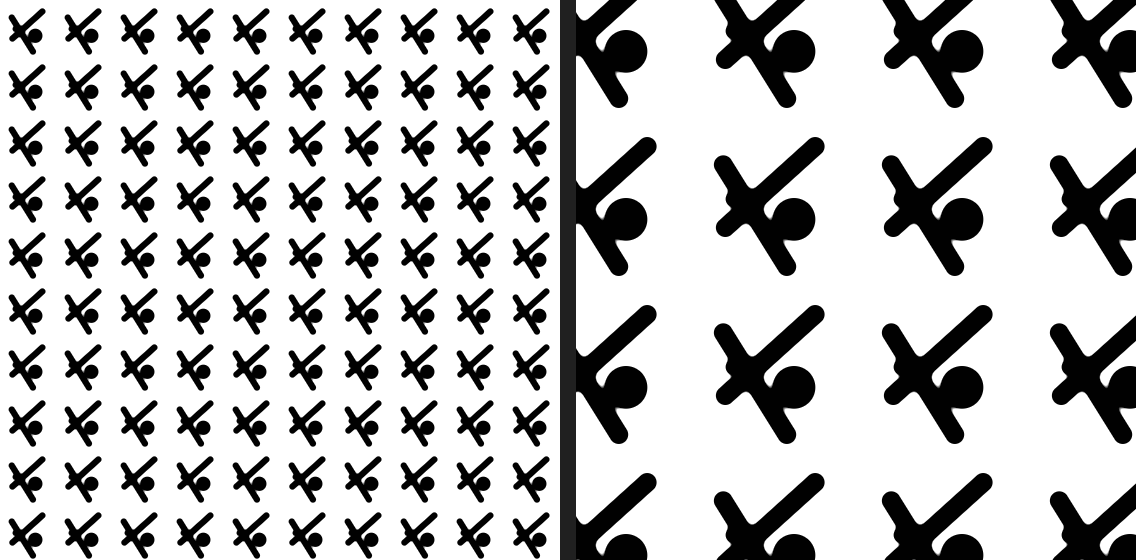
Left, the full canvas; right, a detail of the centre.
A WebGL 1 fragment shader for this pattern:

```glsl
precision highp float;
// Ten by ten grid of black marks: two crossed round bars fused with a disc, on white.

uniform vec2 u_resolution;

const float REPEATS = 10.0;
const float BAR_RADIUS = 0.056;
const float FILLET = 0.05;
const vec3 PAPER = vec3(1.0);
const vec3 INK = vec3(0.005);

float disc(vec2 p, vec2 center, float radius) {
  return length(p - center) - radius;
}

float roundBar(vec2 p, vec2 a, vec2 b, float radius) {
  vec2 ap = p - a;
  vec2 ab = b - a;
  float t = clamp(dot(ap, ab) / dot(ab, ab), 0.0, 1.0);
  return length(ap - ab * t) - radius;
}

// Union whose inner corners are rounded over the width k.
float smoothUnion(float a, float b, float k) {
  float h = max(k - abs(a - b), 0.0) / k;
  return min(a, b) - 0.25 * h * h * k;
}

// Signed distance to one mark, in a unit cell with y up.
float mark(vec2 p, float barRadius, float fillet) {
  float longBar = roundBar(p, vec2(0.222, 0.312), vec2(0.757, 0.795), barRadius);
  float crossBar = roundBar(p, vec2(0.210, 0.686), vec2(0.588, 0.080), barRadius);
  float ball = disc(p, vec2(0.631, 0.361), 0.127);
  float bump = disc(p, vec2(0.272, 0.482), 0.048);

  float d = smoothUnion(longBar, crossBar, fillet);
  d = smoothUnion(d, ball, fillet);
  return smoothUnion(d, bump, 0.6 * fillet);
}

void main() {
  vec2 uv = gl_FragCoord.xy / u_resolution;
  vec2 cell = fract(uv * REPEATS);

  // One canvas pixel, measured in cell units, sets the edge softness.
  float pixel = REPEATS / min(u_resolution.x, u_resolution.y);
  float d = mark(cell, BAR_RADIUS, FILLET);
  float coverage = clamp(0.5 - d / pixel, 0.0, 1.0);

  gl_FragColor = vec4(mix(PAPER, INK, coverage), 1.0);
}
```
